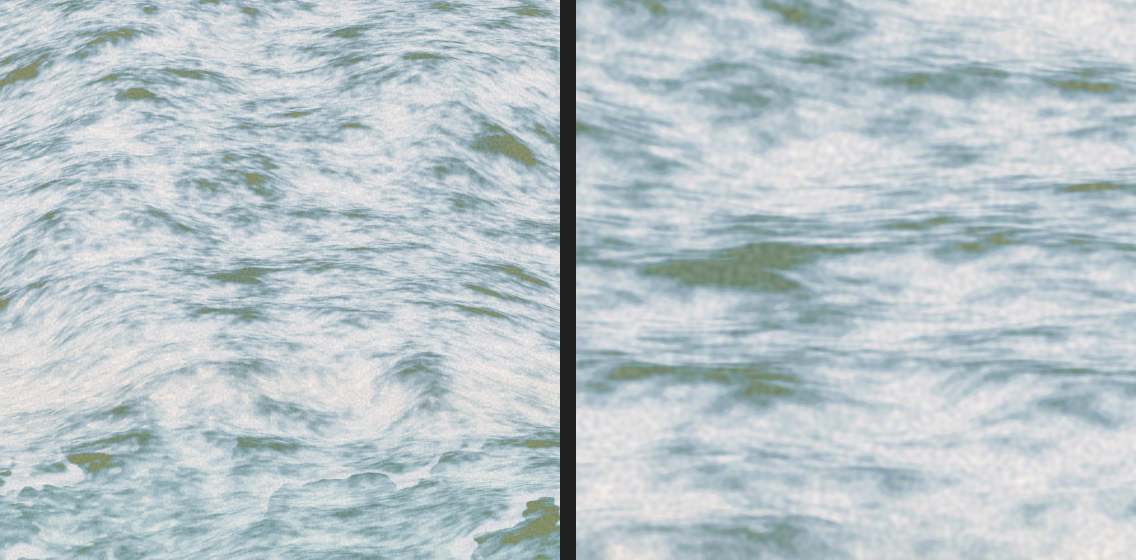
Left: the whole. Right: its middle third, enlarged.
Reproduce this texture procedurally as a Shadertoy shader.

```glsl
// Pale, choppy sea seen from above: blue-grey ripples, olive wave faces and streaks of foam.
#define CONTRAST 1.0     // spread of the water tones
#define EXPOSURE -0.02   // shift towards light tones
#define ARCH 0.24        // bending of the ripple lines
#define WARP 0.022       // irregularity of the ripple lines
#define FOAM_BAND 0.75   // brightness of the foam belt
#define BREAKERS 5.5     // rows of near breakers per canvas
#define GRAIN 0.016      // strength of the fine grain

float hash(vec2 p) {
    vec3 h = fract(vec3(p.xyx) * 0.1031);
    h += dot(h, h.yzx + 33.33);
    return fract((h.x + h.y) * h.z);
}

float slope(vec2 cell, vec2 offset) {
    float angle = 6.2832 * hash(cell);
    return dot(vec2(cos(angle), sin(angle)), offset);
}

// Gradient noise scaled to about unit deviation
float noise(vec2 p) {
    vec2 i = floor(p), f = fract(p), s = f * f * (3.0 - 2.0 * f);
    vec2 e = vec2(0.0, 1.0);
    float low = mix(slope(i, f), slope(i + e.yx, f - e.yx), s.x);
    float high = mix(slope(i + e.xy, f - e.xy), slope(i + e.yy, f - e.yy), s.x);
    return 4.7 * mix(low, high, s.y);
}

// Water colour for a tone, from dark wave face to bright foam
vec3 waterColor(float tone) {
    vec3 c = vec3(0.46, 0.54, 0.46);
    c = mix(c, vec3(0.49, 0.60, 0.60), smoothstep(-2.5, -1.75, tone));
    c = mix(c, vec3(0.58, 0.67, 0.71), smoothstep(-1.75, -1.1, tone));
    c = mix(c, vec3(0.68, 0.75, 0.79), smoothstep(-1.1, -0.48, tone));
    c = mix(c, vec3(0.78, 0.82, 0.84), smoothstep(-0.48, 0.2, tone));
    c = mix(c, vec3(0.87, 0.87, 0.88), smoothstep(0.2, 1.2, tone));
    return mix(c, vec3(0.92, 0.91, 0.90), smoothstep(1.4, 2.8, tone));
}

void mainImage(out vec4 fragColor, in vec2 fragCoord) {
    vec2 uv = fragCoord / iResolution.y;
    float near = 1.0 - smoothstep(0.08, 0.32, uv.y);
    float left = 1.0 - smoothstep(0.1, 0.55, uv.x);

    // Perspective, arched ripple lines and slow warping
    vec2 p = uv;
    p.y += ARCH * (uv.x - 0.55) * (uv.x - 0.55) * (1.0 - near);
    p.y -= 0.16 * (uv.x - 0.5) * near;
    p.y += WARP * noise(uv * vec2(2.5, 4.0) + 7.0);
    p = vec2((p.x - 0.5) * (1.0 + 0.35 * uv.y), p.y * (1.0 + 0.25 * uv.y)) + 3.0;

    // Waves from broad swell to fine ripples, each bent by the larger one
    float swell = noise(p * vec2(3.6, 11.0));
    p.y += 0.006 * swell;
    float chop = noise(p * vec2(9.0, 31.0) + 17.0);
    p.y += 0.003 * chop;
    float ripple = noise(p * vec2(21.0, 76.0) + 31.0);
    float fine = noise(p * vec2(55.0, 165.0) + 53.0);
    float tone = 0.52 * swell + 0.52 * chop + 0.45 * ripple + 0.33 * fine;
    tone -= 0.3 * max(-swell, 0.0) * max(-chop, 0.0) - 0.08;

    // Calm foam belt across the lower middle, darker water in front
    float beltY = 0.30 + 0.03 * noise(uv * vec2(2.0, 3.0) + 21.0);
    float belt = exp(-pow((uv.y - beltY) / 0.075, 2.0));
    tone = mix(tone, tone * 0.7 + FOAM_BAND, belt);
    tone = mix(tone, tone * 0.75 - 0.45, near * (1.0 - belt));
    tone = tone * CONTRAST + EXPOSURE;

    // Near breakers: sharp lower foam edge, soft trail above, dark face below
    float phase = (uv.y - 0.2 * uv.x) * BREAKERS + 0.24 * noise(uv * vec2(4.0, 5.0) + 41.0)
                + 0.05 * noise(uv * vec2(17.0, 22.0)) + 0.02 * noise(uv * vec2(50.0, 70.0));
    float row = floor(phase + 0.5);
    float rise = phase - row;
    float patches = smoothstep(-0.3, 0.7, noise(vec2(uv.x * 4.5, row * 5.37 + 0.5)));
    float width = 0.10 + 0.05 * noise(uv * vec2(14.0, 20.0) + 9.0);
    float foam = smoothstep(-0.012, 0.025, rise) * (1.0 - smoothstep(width, width + 0.10, rise));
    float face = smoothstep(-0.28, -0.03, rise) * (1.0 - smoothstep(-0.02, 0.02, rise));
    foam *= patches * near;
    face *= patches * near;
    tone = mix(tone, 1.35 + 0.3 * ripple, 0.85 * foam);
    tone -= 0.9 * face;

    // Scattered foam flecks, thickest at the left and in the belt
    float fleck = noise(p * vec2(38.0, 85.0) + 71.0) + 0.35 * fine;
    float fleckArea = clamp(0.15 + 0.6 * left + 0.5 * belt, 0.0, 1.0);
    float flecks = smoothstep(1.25, 1.8, fleck) * fleckArea;
    tone += 1.0 * flecks;

    // Tints: olive in steep faces, warm foam, greener water in front
    vec3 color = waterColor(tone);
    float olive = smoothstep(-1.5, -2.5, tone) * smoothstep(-0.3, 0.9, noise(uv * vec2(4.0, 6.0) + 83.0) + 0.6 * left);
    color = mix(color, vec3(0.55, 0.56, 0.40), 0.75 * olive);
    color += vec3(0.012, 0.0, -0.014) * (belt + flecks);
    color += vec3(-0.015, 0.004, -0.008) * near * (1.0 - foam);

    // Fine grain, slightly coloured
    vec2 g = uv * 230.0;
    vec3 speck = vec3(noise(g), noise(g + 91.0), noise(g + 173.0));
    color += GRAIN * (0.7 * speck.x + 0.4 * speck);

    fragColor = vec4(clamp(color, 0.0, 1.0), 1.0);
}
```
